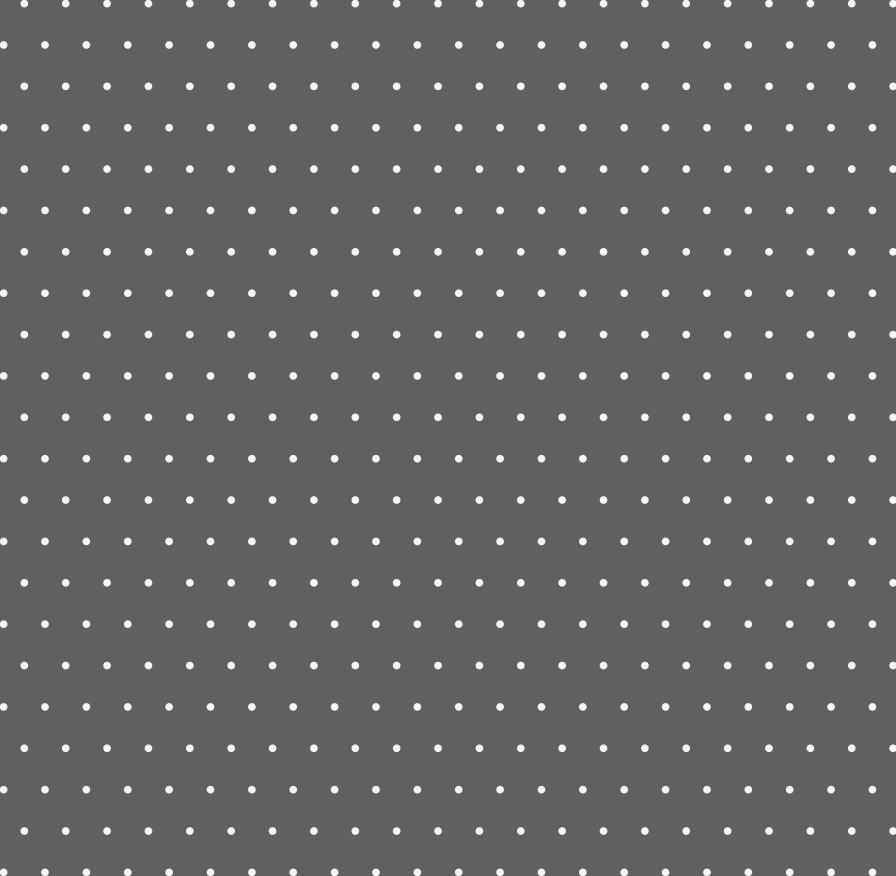
Give the GLSL for this pattern, as a Shadertoy shader.

```glsl
// Small off-white dots on a flat grey ground, every other row shifted by half a step.
// The canvas is scaled to dot spacings, staggered by row, and each pixel is
// shaded by its distance to the nearest lattice point.

// Signed distance to the nearest dot, measured in dot spacings
float staggeredDots(vec2 p, float radius) {
    p.x += 0.5 * mod(round(p.y), 2.0);
    return length(p - round(p)) - radius;
}

void mainImage(out vec4 fragColor, in vec2 fragCoord) {
    // Spacings per canvas height, with the first dot just inside the lower left corner
    float density = 21.174;
    vec2 p = fragCoord / iResolution.y * density - vec2(0.088, 0.087);

    // Edge softened over about one pixel
    float pixel = density / iResolution.y;
    float coverage = clamp(0.5 - staggeredDots(p, 0.092) / pixel, 0.0, 1.0);

    vec3 ground = vec3(0.378);
    vec3 dotColor = vec3(0.96);
    fragColor = vec4(mix(ground, dotColor, coverage), 1.0);
}
```
